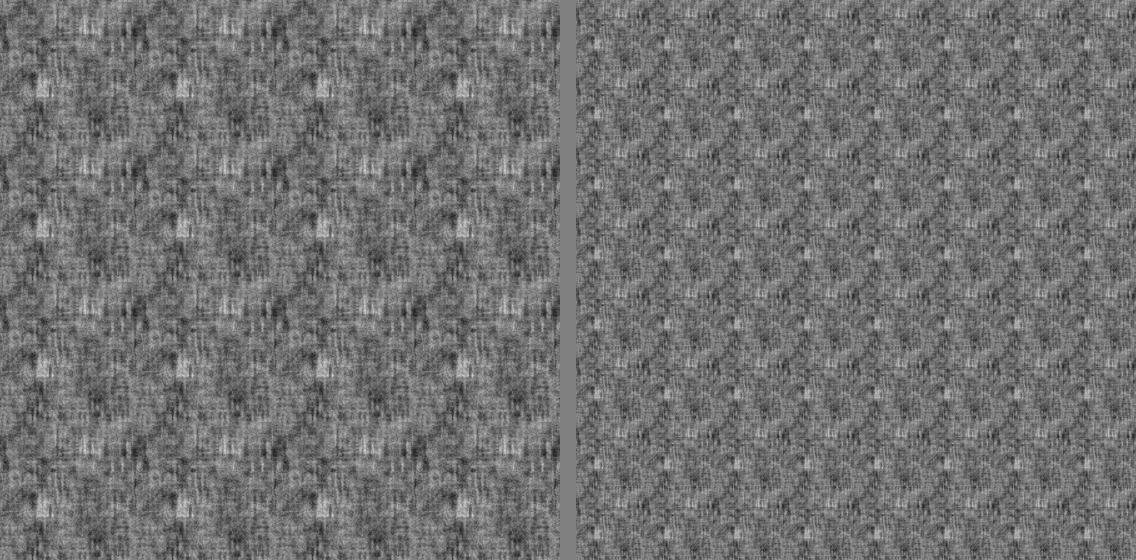
Left, the tile; right, the same tile 2 across and 2 down.
This texture is drawn by a WebGL 1 fragment shader. Its source:

```glsl
precision highp float;
uniform vec2 u_resolution;

const float REPEATS = 4.0;
const float BASE_GRAY = 0.458;
const int SCRATCHES = 30;

float hash(vec2 p) {
  return fract(sin(dot(p, vec2(127.1, 311.7))) * 43758.5453);
}

// Value noise that wraps after "period" cells
float noise(vec2 p, vec2 period, float seed) {
  vec2 cell = floor(p * period);
  vec2 f = fract(p * period);
  f = f * f * (3.0 - 2.0 * f);
  vec2 lo = mod(cell, period) + seed;
  vec2 hi = mod(cell + 1.0, period) + seed;
  return mix(mix(hash(lo), hash(vec2(hi.x, lo.y)), f.x),
             mix(hash(vec2(lo.x, hi.y)), hash(hi), f.x), f.y);
}

float fbm(vec2 p, vec2 period, float seed) {
  float sum = 0.0;
  float weight = 0.5;
  for (int i = 0; i < 4; i++) {
    sum += weight * noise(p, period, seed + float(i) * 7.3);
    period *= 2.0;
    weight *= 0.5;
  }
  return sum / 0.9375;
}

// Shortest offset between two points of the wrapping tile
vec2 wrapOffset(vec2 p, vec2 center) {
  return fract(p - center + 0.5) - 0.5;
}

float blot(vec2 p, vec2 center, vec2 radius) {
  vec2 d = wrapOffset(p, center) / radius;
  return exp(-dot(d, d));
}

float scratch(vec2 p, vec2 center, float angle, float halfLength, float width, float soft) {
  vec2 d = wrapOffset(p, center);
  vec2 dir = vec2(cos(angle), sin(angle));
  float dist = length(d - dir * clamp(dot(d, dir), -halfLength, halfLength));
  return 1.0 - smoothstep(width - 0.5 * soft, width + soft, dist);
}

// Thin scratches, mostly shallow with some steep ones
float scratchLayer(vec2 p, float soft) {
  float sum = 0.0;
  for (int i = 0; i < SCRATCHES; i++) {
    float id = float(i);
    vec2 center = vec2(hash(vec2(id, 1.7)), 0.3 + 0.6 * hash(vec2(id, 5.1)));
    float steep = step(0.7, hash(vec2(id, 9.4)));
    float angle = mix(0.05, 1.3, steep) + 0.4 * hash(vec2(id, 3.9));
    float halfLength = 0.025 + 0.06 * hash(vec2(id, 6.2));
    sum += scratch(p, center, angle, halfLength, 0.002, soft) * (0.3 + 0.7 * hash(vec2(id, 8.8)));
  }
  return min(sum, 1.0);
}

// Bare, pale areas
float paleAreas(vec2 p) {
  return blot(p, vec2(0.20, 0.60), vec2(0.13, 0.04))
       + blot(p, vec2(0.34, 0.36), vec2(0.10, 0.10))
       + blot(p, vec2(0.62, 0.81), vec2(0.15, 0.06))
       + blot(p, vec2(0.86, 0.65), vec2(0.10, 0.06))
       + 0.7 * blot(p, vec2(0.83, 0.38), vec2(0.08, 0.09));
}

// Stained, dark areas
float darkAreas(vec2 p) {
  return 1.2 * blot(p, vec2(0.01, 0.77), vec2(0.10, 0.12))
       + blot(p, vec2(0.71, 0.06), vec2(0.05, 0.11))
       + 0.8 * blot(p, vec2(0.24, 0.07), vec2(0.10, 0.10))
       + 0.6 * blot(p, vec2(0.43, 0.50), vec2(0.12, 0.06))
       + 0.5 * blot(p, vec2(0.50, 0.03), vec2(0.60, 0.04));
}

float wornTone(vec2 p, float soft) {
  // Ragged outlines for the areas
  vec2 ragged = p + 0.08 * (vec2(fbm(p, vec2(9.0), 3.0), fbm(p, vec2(11.0), 29.0)) - 0.5);
  float upright = noise(p, vec2(56.0, 9.0), 11.0);
  float level = noise(p, vec2(9.0, 60.0), 17.0);

  // Mottling, brushed fibres and grain
  float tone = BASE_GRAY;
  tone += 0.26 * (fbm(p, vec2(5.0, 4.0), 41.0) - 0.5);
  tone += 0.36 * (fbm(p, vec2(17.0, 13.0), 53.0) - 0.5);
  tone += 0.15 * (upright - 0.5) + 0.13 * (level - 0.5);
  tone += 0.20 * (noise(p, vec2(112.0, 104.0), 67.0) - 0.5);

  // Wear broken up by the fibres
  float fibre = 0.65 * upright + 0.35 * noise(p, vec2(30.0, 22.0), 71.0);
  tone += 0.19 * paleAreas(ragged) * smoothstep(0.30, 0.70, fibre);
  tone -= 0.19 * darkAreas(ragged) * smoothstep(0.30, 0.65, 1.0 - fibre);
  tone += 0.13 * scratchLayer(p, soft);

  // Upright crack and small pit
  vec2 bent = p + vec2(0.012 * (noise(p, vec2(4.0, 14.0), 83.0) - 0.5), 0.0);
  tone -= 0.12 * scratch(bent, vec2(0.965, 0.48), 1.57, 0.10, 0.003, soft);
  vec2 pit = wrapOffset(p, vec2(0.38, 0.64)) / vec2(0.020, 0.013);
  tone -= 0.20 * (1.0 - smoothstep(0.7, 1.3, length(pit)));
  return clamp(tone, 0.16, 0.80);
}

void main() {
  vec2 tile = fract(gl_FragCoord.xy / u_resolution * REPEATS);
  float soft = REPEATS / min(u_resolution.x, u_resolution.y);
  gl_FragColor = vec4(vec3(wornTone(tile, soft)), 1.0);
}
```
